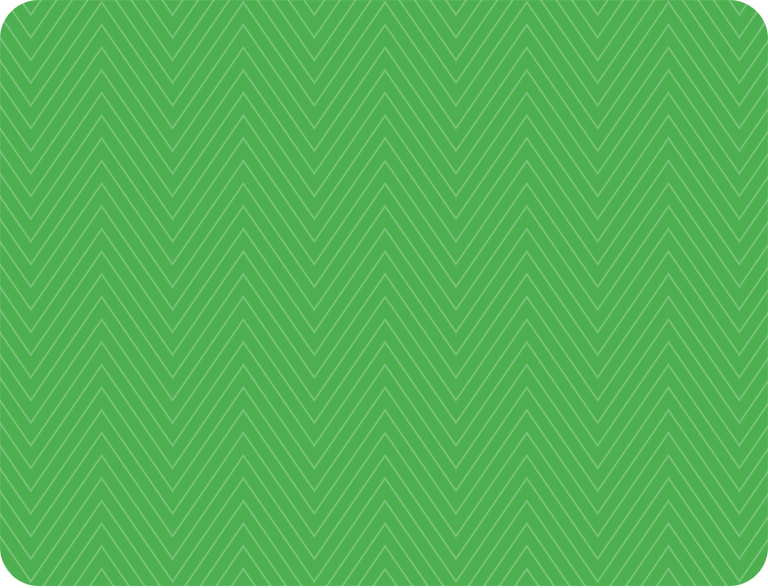
Give the GLSL for this pattern, as a WebGL 2 fragment shader.

```glsl
#version 300 es
precision highp float;
// Thin pale chevron lines stacked on a green card with rounded corners.

uniform vec2 u_resolution;
out vec4 fragColor;

// Lengths are fractions of the canvas height.
const float ZIGZAG_PERIOD = 0.2410;   // peak to peak, across
const float ZIGZAG_HEIGHT = 0.1757;   // valley to peak
const float LINE_SPACING  = 0.03855;  // line to line, up
const float LINE_WIDTH    = 0.0031;   // measured across the stroke
const vec2  PEAK          = vec2(0.6549, 0.6493); // one peak, fixes the phase
const float CORNER_RADIUS = 0.066;
const float BOTTOM_MARGIN = 0.0034;
const float EDGE_SOFTNESS = 1.15;     // in pixels

const vec3 CARD_GREEN  = vec3(0.302, 0.688, 0.314);
const vec3 LINE_GREEN  = vec3(0.475, 0.765, 0.482);
const vec3 PAPER_WHITE = vec3(1.0);

// Distance to the nearest zigzag centre line.
float chevronDistance(vec2 p) {
    vec2 q = p - PEAK;
    float across = abs(fract(q.x / ZIGZAG_PERIOD + 0.5) - 0.5); // 0 at a peak
    float slope = 2.0 * ZIGZAG_HEIGHT / ZIGZAG_PERIOD;
    float rise = q.y + slope * ZIGZAG_PERIOD * across;
    float vertical = abs(fract(rise / LINE_SPACING + 0.5) - 0.5) * LINE_SPACING;
    return vertical / sqrt(1.0 + slope * slope);
}

// Signed distance to a rounded box, negative inside.
float roundedBox(vec2 p, vec2 halfSize, float radius) {
    vec2 d = abs(p) - halfSize + radius;
    return length(max(d, 0.0)) + min(max(d.x, d.y), 0.0) - radius;
}

// Share of a pixel that lies inside a signed distance.
float coverage(float d, float blur) {
    return clamp(0.5 - d / blur, 0.0, 1.0);
}

void main() {
    vec2 p = gl_FragCoord.xy / u_resolution.y;
    float aspect = u_resolution.x / u_resolution.y;
    float blur = EDGE_SOFTNESS / u_resolution.y;

    // Chevron lines
    float line = coverage(chevronDistance(p) - 0.5 * LINE_WIDTH, blur);
    vec3 color = mix(CARD_GREEN, LINE_GREEN, line);

    // Card outline
    vec2 halfSize = 0.5 * vec2(aspect, 1.0 - BOTTOM_MARGIN);
    vec2 center = vec2(halfSize.x, halfSize.y + BOTTOM_MARGIN);
    float card = coverage(roundedBox(p - center, halfSize, CORNER_RADIUS), blur);

    fragColor = vec4(mix(PAPER_WHITE, color, card), 1.0);
}
```
